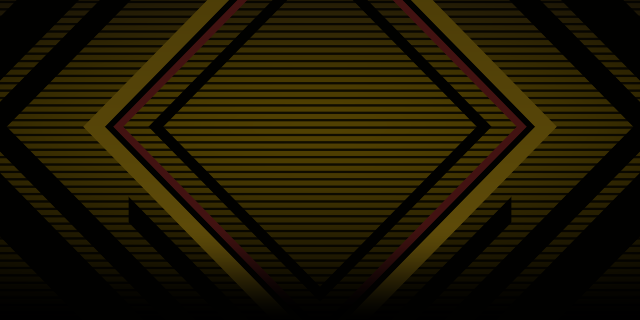
Write a Shadertoy shader that draws this background.

```glsl
// Nested dark gold diamonds over a glowing, finely striped brown backdrop.
#define CENTER_Y 0.604
#define SLOPE 0.98
#define STRIPE_COUNT 43.3
#define STRIPE_PHASE 0.6013
#define STRIPE_HALF_WIDTH 0.16
#define STRIPE_DARKNESS 0.8
#define GLOW_SPREAD vec2(1.5, 0.414)
#define BROWN vec3(0.315, 0.25, 0.006)
#define GOLD vec3(0.37, 0.295, 0.035)
#define RED vec3(0.26, 0.07, 0.065)
#define BLACK vec3(0.002, 0.002, 0.001)

// Smooth coverage of the range lo..hi
float band(float d, float lo, float hi, float aa) {
    return smoothstep(lo - aa, lo + aa, d) * (1.0 - smoothstep(hi - aa, hi + aa, d));
}

void mainImage(out vec4 fragColor, in vec2 fragCoord) {
    // Height units, measured from the centre of the diamonds
    float pixel = 1.0 / iResolution.y;
    float height = fragCoord.y * pixel;
    vec2 p = vec2((fragCoord.x - 0.5 * iResolution.x) * pixel, height - CENTER_Y);
    vec2 q = abs(p);
    float diamond = q.x + SLOPE * q.y;
    float aa = 0.8 * pixel;

    // Backdrop glow, fading into the lower edge
    vec2 spread = p / GLOW_SPREAD;
    float glow = exp(-dot(spread, spread));
    vec3 color = BROWN * glow * smoothstep(-0.02, 0.2, height);
    color += vec3(0.012, 0.008, 0.018) * smoothstep(0.75, 1.0, height);

    // Horizontal scan stripes
    float fromStripe = abs(fract((height - STRIPE_PHASE) * STRIPE_COUNT + 0.5) - 0.5);
    float soft = max(0.06, 0.6 * pixel * STRIPE_COUNT);
    float stripe = 1.0 - smoothstep(STRIPE_HALF_WIDTH - soft, STRIPE_HALF_WIDTH + soft, fromStripe);
    color *= 1.0 - STRIPE_DARKNESS * stripe;

    // Black frames, and the clipped pair of lower wedges
    float wedge = band(diamond, 0.8125, 0.891, aa)
                * (1.0 - smoothstep(0.598 - aa, 0.598 + aa, q.x)) * step(p.y, 0.0);
    float black = band(diamond, 0.490, 0.536, aa);
    black = max(black, band(diamond, 0.640, 0.676, aa));
    black = max(black, band(diamond, 0.979, 1.076, aa));
    black = max(black, band(diamond, 1.141, 1.336, aa));
    color = mix(color, BLACK, max(black, wedge));

    // Solid red and gold frames
    vec3 red = RED * smoothstep(0.02, 0.32, height);
    vec3 gold = GOLD * smoothstep(-0.01, 0.3, height) * mix(1.05, 0.82, height);
    color = mix(color, red, band(diamond, 0.615, 0.646, aa));
    color = mix(color, gold, band(diamond, 0.672, 0.740, aa));

    fragColor = vec4(color, 1.0);
}
```
